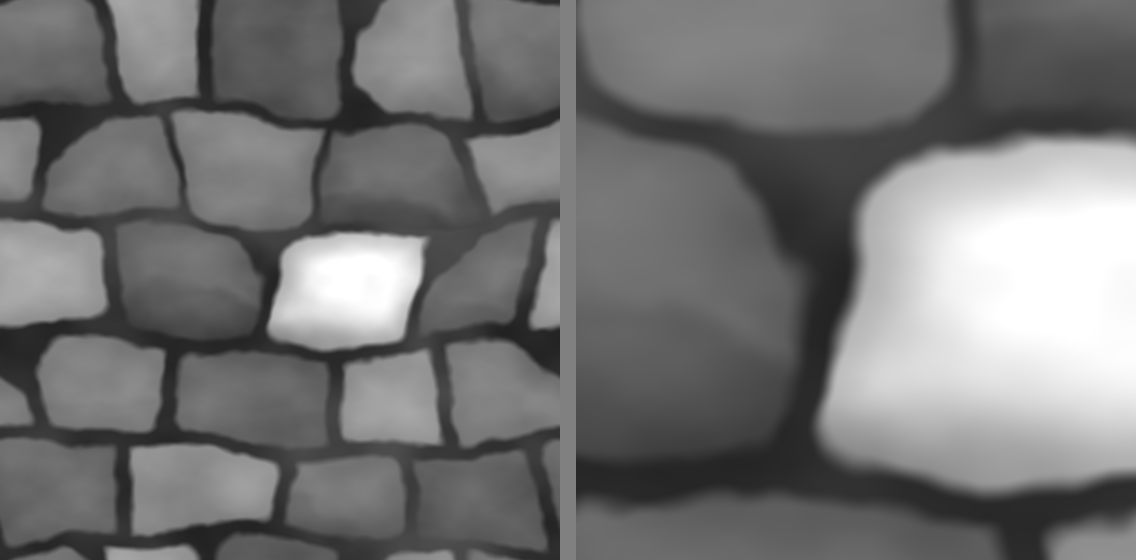
Left: the whole. Right: its middle third, enlarged.
This texture map is drawn by a three.js fragment shader. Its source:

```glsl
varying vec2 vUv;

const vec2 GRID = vec2(4.0, 5.0); // stones per course, courses
const float TAU = 6.2831853;
const float MORTAR_DARK = 0.14;
const float MORTAR_LIGHT = 0.30;
const float STONE_DARK = 0.36;
const float STONE_LIGHT = 0.61;
const float STONE_PALE = 0.80;
const vec2 PALE_ID = vec2(1.0, 2.0);

// Exact wrap of whole numbers, safe against rounding in the division
vec2 wrap(vec2 i, vec2 period) {
  return floor(i - period * floor((i + 0.5) / period) + 0.5);
}

float hash(vec2 p, float seed) {
  return fract(sin(dot(p, vec2(12.71, 31.17)) + seed * 7.47) * 4375.853);
}

// Value noise that wraps after a whole number of cells
float noise(vec2 p, vec2 period, float seed) {
  vec2 i = floor(p);
  vec2 f = p - i;
  f = f * f * f * (f * (f * 6.0 - 15.0) + 10.0);
  vec2 a = wrap(i, period);
  vec2 b = wrap(i + 1.0, period);
  float low = mix(hash(a, seed), hash(vec2(b.x, a.y), seed), f.x);
  float high = mix(hash(vec2(a.x, b.y), seed), hash(b, seed), f.x);
  return mix(low, high, f.y);
}

float cloud(vec2 uv, vec2 cells, float seed) {
  float sum = 0.0;
  float weight = 0.5;
  for (int i = 0; i < 3; i++) {
    sum += weight * noise(uv * cells, cells, seed + float(i));
    cells *= 2.0;
    weight *= 0.5;
  }
  return sum / 0.875;
}

float softMin(float a, float b, float k) {
  float h = max(k - abs(a - b), 0.0) / k;
  return min(a, b) - 0.25 * h * h * k;
}

// Height of the wavy bed below a course, in courses
float bedHeight(float row, float x) {
  vec2 id = wrap(vec2(7.0, row), vec2(8.0, GRID.y));
  return row + 0.36 * (hash(id, 1.0) - 0.5)
    + 0.09 * sin(TAU * (x + hash(id, 2.0)))
    + 0.045 * sin(TAU * (3.0 * x + hash(id, 3.0)));
}

// Slanted joint left of a stone: position in columns, and slope scale
vec2 joint(float col, float row, float v) {
  vec2 id = wrap(vec2(col, row), GRID);
  float slant = 0.5 * (hash(id, 4.0) - 0.5);
  float x = col + 0.4 * id.y + 0.46 * (hash(id, 5.0) - 0.5) + slant * (v - 0.5);
  return vec2(x, inversesqrt(1.0 + 1.56 * slant * slant));
}

float chamfer(float side, float bed, float cut) {
  return (side + bed) * 0.707 - cut;
}

void main() {
  // Roughen the outlines
  vec2 rough = vec2(cloud(vUv, vec2(16.0), 11.0), cloud(vUv, vec2(16.0), 17.0));
  vec2 uv = vUv + 0.022 * (rough - 0.5);
  vec2 g = uv * GRID;

  // Find the course
  float row = floor(g.y);
  if (g.y < bedHeight(row, uv.x)) row -= 1.0;
  else if (g.y > bedHeight(row + 1.0, uv.x)) row += 1.0;
  float bottom = bedHeight(row, uv.x);
  float top = bedHeight(row + 1.0, uv.x);
  float v = (g.y - bottom) / (top - bottom);

  // Find the stone within the course
  float shift = 0.4 * wrap(vec2(0.0, row), GRID).y;
  float col = floor(g.x - shift);
  if (g.x < joint(col, row, v).x) col -= 1.0;
  else if (g.x > joint(col + 1.0, row, v).x) col += 1.0;
  vec2 id = wrap(vec2(col, row), GRID);
  vec2 jointL = joint(col, row, v);
  vec2 jointR = joint(col + 1.0, row, v);

  // Distance to the outline, with some corners cut above and below
  float left = (g.x - jointL.x) * jointL.y / GRID.x;
  float right = (jointR.x - g.x) * jointR.y / GRID.x;
  float below = (g.y - bottom) / GRID.y;
  float above = (top - g.y) / GRID.y;
  float cutTop = 0.01 + 0.065 * pow(hash(id, 21.0), 2.5);
  float cutLow = 0.01 + 0.055 * pow(hash(id, 22.0), 2.5);
  float d = softMin(softMin(left, right, 0.012), softMin(below, above, 0.012), 0.012);
  d = softMin(d, chamfer(hash(id, 23.0) < 0.5 ? left : right, above, cutTop), 0.01);
  d = softMin(d, chamfer(hash(id, 24.0) < 0.5 ? left : right, below, cutLow), 0.01);
  d -= 0.007 + 0.009 * hash(id, 25.0);

  // Stone tone: evenly spread shades, soft relief, a darker lower facet
  float mottle = cloud(vUv, vec2(6.0, 8.0), 31.0) - 0.5;
  float grain = cloud(vUv, vec2(20.0, 32.0), 37.0) - 0.5;
  float shade = fract((id.x + GRID.x * id.y) * 0.618 + 0.2);
  float pale = 1.0 - step(0.5, distance(id, PALE_ID));
  float stone = mix(mix(STONE_DARK, STONE_LIGHT, pow(shade, 1.25)), STONE_PALE, pale);
  float facet = smoothstep(0.1, -0.1, v - 0.32 - 0.9 * mottle);
  stone += (0.05 + 0.12 * pale) * (smoothstep(0.0, 0.06, d) - 0.4);
  stone += 0.06 * (v - 0.5) + (0.17 + 0.25 * pale) * mottle + 0.04 * grain;
  stone -= 0.07 * facet * smoothstep(0.4, 0.8, hash(id, 26.0));

  // Mortar tone
  float patches = smoothstep(0.2, 0.8, cloud(vUv, vec2(5.0), 41.0));
  float mortar = mix(MORTAR_DARK, MORTAR_LIGHT, patches) + 0.03 * grain;

  float tone = mix(mortar, stone, smoothstep(-0.007, 0.008, d));
  gl_FragColor = vec4(vec3(clamp(tone, 0.0, 1.0)), 1.0);
}
```
